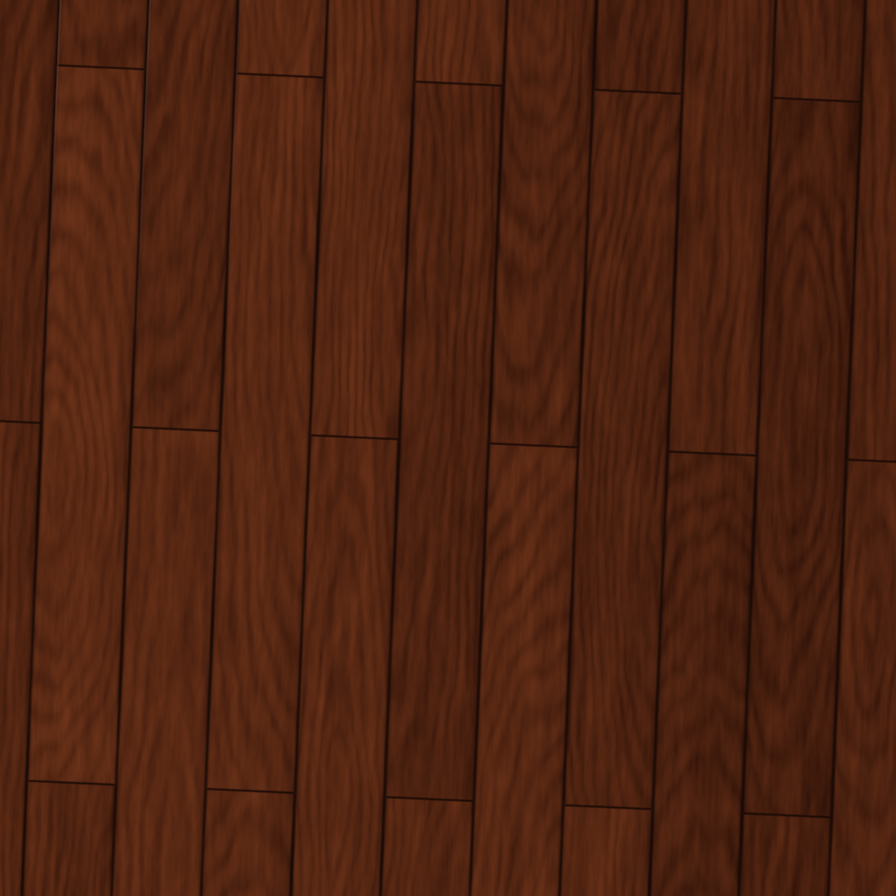
Give the GLSL for this texture, as a WebGL 2 fragment shader.

```glsl
#version 300 es
precision highp float;

uniform vec2 u_resolution;
out vec4 outColor;

vec2 hash2(vec2 p) {
  vec3 q = fract(p.xyx * vec3(0.1031, 0.1030, 0.0973));
  q += dot(q, q.yzx + 33.33);
  return fract((q.xx + q.yz) * q.zy);
}

// Distance to the nearest scattered cell point
float cellular(vec2 p) {
  vec2 cell = floor(p), local = fract(p);
  float nearest = 2.0;
  for (int y = -1; y <= 1; y++) {
    for (int x = -1; x <= 1; x++) {
      vec2 offset = vec2(x, y);
      nearest = min(nearest, length(offset + hash2(cell + offset) - local));
    }
  }
  return nearest;
}

// Smooth variation from about -1 to 1
float layeredSines(vec2 p) {
  float sum = 0.0, amplitude = 0.5;
  for (int i = 0; i < 4; i++) {
    sum += amplitude * sin(p.x + 1.7 * sin(p.y)) * cos(p.y - 0.8 * sin(p.x));
    p = mat2(1.5, 1.1, -1.1, 1.5) * p + 2.3;
    amplitude *= 0.6;
  }
  return sum;
}

// Wood tone of one plank; p is measured in plank widths
float woodTone(vec2 p, vec2 id) {
  vec2 random = hash2(id + 17.0), shape = hash2(id + 41.0);
  vec2 shifted = p + 40.0 * random;

  // Growth rings, stretched along the plank into arches
  vec2 centre = vec2(1.3 * (random.x - 0.5), 8.0 * random.y);
  float stretch = mix(0.06, 0.26, shape.x * shape.x);
  float radius = length((p - centre) * vec2(1.0, stretch));
  radius += 0.12 * layeredSines(shifted * vec2(1.8, 0.6));
  radius += 0.014 * layeredSines(shifted * vec2(9.0, 3.0));
  float wave = sin(6.2832 * radius * mix(7.0, 10.0, shape.y));
  float rings = wave - 0.4 * wave * wave + 0.2;
  float strength = 0.65 + 0.5 * layeredSines(shifted * vec2(3.0, 0.7) + 5.0);

  // Long streaks, blotches and short pores
  float streaks = layeredSines(shifted * vec2(10.0, 0.5));
  float blotches = cellular(shifted * vec2(5.0, 0.8)) - 0.5;
  float dashes = cellular(shifted * vec2(13.0, 1.6)) - 0.5;
  float pores = cellular(shifted * vec2(21.0, 5.0)) - 0.5;
  float plank = hash2(id + 73.0).x - 0.5;
  return 0.56 + 0.28 * plank + 0.17 * strength * rings
    + 0.16 * streaks + 0.2 * blotches + 0.24 * dashes + 0.14 * pores;
}

void main() {
  vec2 uv = gl_FragCoord.xy / u_resolution;
  float pixel = 1.0 / min(u_resolution.x, u_resolution.y);

  // Ten slanted columns, with end joints staggered by half a plank
  float across = (uv.x - 0.0245 - 0.0415 * uv.y) / 0.1;
  float column = floor(across);
  float along = (uv.y + 0.0455 * uv.x - 0.13) / 0.8 + 0.5 * mod(column, 2.0);
  vec2 id = vec2(column, floor(along)) + 20.0;
  vec2 local = fract(vec2(across, along));

  // Wood colour, dimmer to the right and along the right plank edges
  float tone = woodTone(vec2(local.x - 0.5, local.y * 8.0), id);
  tone += 0.2 * (0.5 - uv.x) - 0.14 * smoothstep(0.75, 1.0, local.x);
  vec3 color = mix(vec3(0.21, 0.083, 0.036), vec3(0.41, 0.192, 0.094), clamp(tone, -0.15, 1.1));

  // Soft seams of uneven depth and thinner end joints
  vec2 edge = min(local, 1.0 - local) * vec2(0.1, 0.8);
  float seamId = floor(across + 0.5);
  float wear = layeredSines(vec2(seamId * 4.7, uv.y * 9.0));
  float seam = 1.0 - smoothstep(0.0, 0.0027 + 0.0006 * wear + 0.5 * pixel, edge.x);
  float joint = 1.0 - smoothstep(0.0, 0.0018 + 0.5 * pixel, edge.y);
  color *= 1.0 - 0.14 * (1.0 - smoothstep(0.001, 0.006, edge.x));
  color = mix(color, vec3(0.09, 0.032, 0.016), max((0.85 + 0.2 * wear) * seam, 0.85 * joint));

  // Faint glint on the seams at the upper left
  float glint = smoothstep(0.5, 1.0, uv.y) * (1.0 - smoothstep(0.1, 0.45, uv.x));
  float bevel = 1.0 - smoothstep(0.0, 0.001 + pixel, abs(local.x * 0.1 - 0.0015));
  color += vec3(0.12, 0.1, 0.095) * glint * bevel;

  outColor = vec4(color, 1.0);
}
```
